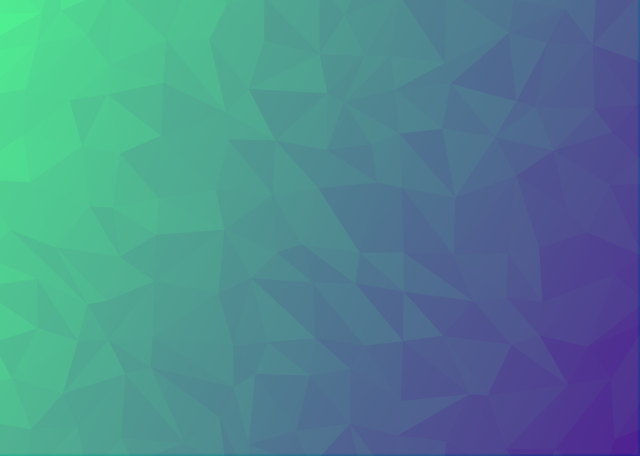
Reproduce this background procedurally as a Shadertoy shader.

```glsl
// Low-poly mesh of jittered triangles shaded by a diagonal green to violet gradient
#define ROWS 9.5          // mesh cells per canvas height
#define JITTER 0.74       // vertex scatter, 1.0 fills the cell
#define FACET_NOISE 0.062 // brightness spread between facets
#define FLATNESS 0.5      // 0 smooth gradient, 1 flat facets
#define RED 0.31
#define BLUE 0.57
#define BORDER 0.004      // rim width on the right and bottom

vec2 hash2(vec2 p) {
    vec3 q = fract(p.xyx * vec3(0.1031, 0.1030, 0.0973) + 0.37);
    q += dot(q, q.yzx + 33.33);
    return fract((q.xx + q.yz) * q.zy);
}

vec2 vertexAt(vec2 cell) {
    return cell + 0.5 + JITTER * (hash2(cell + 17.0) - 0.5);
}

float cross2(vec2 a, vec2 b) { return a.x * b.y - a.y * b.x; }

float area(vec2 a, vec2 b, vec2 c) { return cross2(b - a, c - a); }

// Distance to the left of the edge from a to b
float edgeSide(vec2 p, vec2 a, vec2 b) {
    return cross2(normalize(b - a), p - a);
}

// Green falls to the right and rises upward
float greenAt(vec2 p, float aspect) {
    vec2 uv = p / (ROWS * vec2(aspect, 1.0));
    return 0.715 - 0.57 * uv.x + 0.20 * uv.y;
}

// Adds one facet as (weighted green, weight)
vec2 facet(vec2 p, vec2 a, vec2 b, vec2 c, float aspect, float blur) {
    float inside = min(edgeSide(p, a, b), min(edgeSide(p, b, c), edgeSide(p, c, a)));
    float weight = smoothstep(-blur, blur, inside);
    vec2 center = (a + b + c) / 3.0;
    float green = greenAt(mix(p, center, FLATNESS), aspect);
    green += FACET_NOISE * (hash2(floor(center * 64.0)).x - 0.5);
    return vec2(green, 1.0) * weight;
}

void mainImage(out vec4 fragColor, in vec2 fragCoord) {
    float aspect = iResolution.x / iResolution.y;
    vec2 uv = fragCoord / iResolution.y;
    vec2 p = uv * ROWS;
    float blur = 0.7 * ROWS / iResolution.y;
    vec2 base = floor(p - 0.5);

    // Split each nearby quad along its better balanced diagonal
    vec2 sum = vec2(0.0);
    for (int j = -1; j <= 1; j++) {
        for (int i = -1; i <= 1; i++) {
            vec2 cell = base + vec2(i, j);
            vec2 a = vertexAt(cell);
            vec2 b = vertexAt(cell + vec2(1, 0));
            vec2 c = vertexAt(cell + vec2(1, 1));
            vec2 d = vertexAt(cell + vec2(0, 1));
            float splitAC = min(area(a, b, c), area(a, c, d));
            float splitBD = min(area(a, b, d), area(b, c, d));
            if (splitAC > splitBD) {
                sum += facet(p, a, b, c, aspect, blur) + facet(p, a, c, d, aspect, blur);
            } else {
                sum += facet(p, a, b, d, aspect, blur) + facet(p, b, c, d, aspect, blur);
            }
        }
    }
    float green = sum.x / max(sum.y, 0.001);

    // Thin bluish rim
    float rimDistance = min(uv.y, aspect - uv.x);
    float rim = 1.0 - smoothstep(0.5 * BORDER, 1.5 * BORDER, rimDistance);
    fragColor = vec4(mix(RED, 0.18, rim), green, BLUE, 1.0);
}
```
